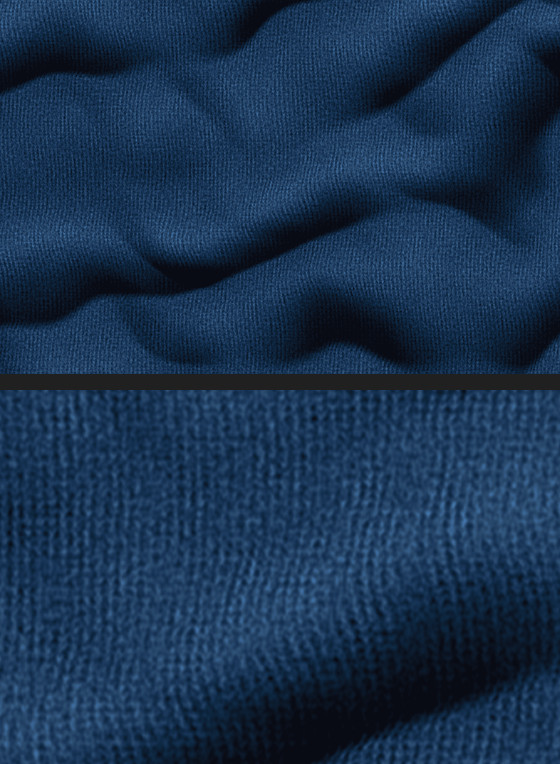
Top, the full canvas; bottom, a detail of the centre.
Reproduce this texture procedurally as a WebGL 2 fragment shader.

```glsl
#version 300 es
precision highp float;

uniform vec2 u_resolution;
out vec4 fragColor;

const float TAU = 6.2831853;

// Folds
const float FOLD_COUNT = 3.3;       // large folds per canvas height
const float CREASE_COUNT = 4.2;     // small crossing creases per canvas height
const float WARP_AMOUNT = 0.15;
const float ARCH_HEIGHT = 0.44;     // turns the lower right folds downward
const float SHADOW_DEPTH = 0.70;
const float CREASE_DEPTH = 0.40;
const float CREST_LIGHT = 0.20;
const float BASE_TONE = 0.685;
const float MOTTLE = 0.08;          // soft unevenness between the folds

// Knit
const float RIB_COUNT = 92.0;       // ribs per canvas height
const float STITCH_COUNT = 116.0;   // stitches per canvas height
const float RIB_CONTRAST = 0.15;
const float STITCH_CONTRAST = 0.055;
const float GRAIN_CONTRAST = 0.42;
const float RIB_SHEAR = 0.013;      // sideways pull of the ribs over folds

// Dye colours from deepest shadow to lit crest
const vec3 DYE[6] = vec3[6](
    vec3(0.035, 0.045, 0.08), vec3(0.045, 0.10, 0.17),
    vec3(0.05, 0.15, 0.25), vec3(0.08, 0.19, 0.32),
    vec3(0.12, 0.24, 0.38), vec3(0.17, 0.30, 0.44));

vec2 gradientAt(vec2 cell) {
    float h = fract(sin(dot(cell, vec2(127.1, 311.7))) * 43758.55);
    return vec2(cos(TAU * h), sin(TAU * h));
}

float gradientNoise(vec2 p) {
    vec2 i = floor(p), f = p - i;
    vec2 w = f * f * f * (f * (f * 6.0 - 15.0) + 10.0);
    float a = dot(gradientAt(i), f);
    float b = dot(gradientAt(i + vec2(1, 0)), f - vec2(1, 0));
    float c = dot(gradientAt(i + vec2(0, 1)), f - vec2(0, 1));
    float d = dot(gradientAt(i + vec2(1, 1)), f - vec2(1, 1));
    return mix(mix(a, b, w.x), mix(c, d, w.x), w.y);
}

// One family of folds: x is the shadow below each crest, y the lit crest.
// Both vanish at the cell borders, so strength may differ from fold to fold.
vec2 foldProfile(float across, float along, float threshold) {
    float id = floor(across), f = across - id;
    float n = gradientNoise(vec2(along, id * 3.7 + 0.45));
    float strength = smoothstep(threshold, threshold + 0.55, n);
    float edge = mix(0.34, 0.09, strength);
    float shadow = smoothstep(0.0, edge, f) * (1.0 - smoothstep(0.08, 0.68, f));
    float crest = smoothstep(0.3, 0.66, f) * (1.0 - smoothstep(0.66, 1.0, f));
    return vec2(shadow * strength, crest * (0.4 + 0.6 * strength));
}

vec3 dyeColour(float tone) {
    vec3 colour = DYE[0];
    for (int i = 1; i < 6; i++)
        colour = mix(colour, DYE[i], clamp(tone * 5.0 - float(i - 1), 0.0, 1.0));
    return colour * (1.0 + 1.2 * max(tone - 1.0, 0.0));
}

void main() {
    vec2 p = gl_FragCoord.xy / u_resolution.y;

    // Large folds: flat at the left, climbing to the right, arching low down
    float warp = WARP_AMOUNT * gradientNoise(p * 1.9 + 3.3)
               + 0.35 * WARP_AMOUNT * gradientNoise(p * 4.3 + 8.6);
    float arch = ARCH_HEIGHT * smoothstep(0.8, 1.45, p.x) * (1.0 - smoothstep(0.0, 1.0, p.y));
    float across = p.y - 0.15 * p.x - 0.2 * p.x * p.x + arch + warp;
    vec2 folds = foldProfile(across * FOLD_COUNT - 0.3, p.x * 1.9 + 0.4, -0.36);

    // Small creases running down to the right
    float crossing = p.y + 0.45 * p.x + 1.3 * warp;
    vec2 creases = foldProfile(crossing * CREASE_COUNT, p.x * 2.8 + 5.2, -0.14);

    float mottle = gradientNoise(p * 7.0 + 31.0) + 0.7 * gradientNoise(p * 17.0 + 52.0);
    float light = BASE_TONE + 0.2 * gradientNoise(p * 2.3 + 14.0) + MOTTLE * mottle
                - SHADOW_DEPTH * folds.x - CREASE_DEPTH * creases.x
                + CREST_LIGHT * folds.y + 0.35 * CREST_LIGHT * creases.y;

    // Ribs stay near vertical, follow the relief and wander a little
    float pull = RIB_SHEAR * (folds.y - folds.x + 0.4 * creases.y)
               + 0.008 * gradientNoise(p * 3.0 + 21.0)
               + 0.0015 * gradientNoise(p * 38.0);
    float rib = (p.x + pull) * RIB_COUNT;
    float ribFade = 1.0 - smoothstep(0.35, 0.8, fwidth(rib));
    float ridge = cos(TAU * rib) * ribFade;
    float chevron = abs(fract(rib) - 0.5);
    float stitch = cos(TAU * (p.y * STITCH_COUNT + chevron)) * ribFade;

    // Uneven yarn and fibre grain
    float yarn = 1.0 + 1.2 * gradientNoise(p * vec2(26.0, 19.0) + 70.0);
    float grain = gradientNoise(p * vec2(223.0, 177.0))
                + 0.7 * gradientNoise(p * vec2(107.0, 121.0) + 40.0);

    float knit = yarn * (RIB_CONTRAST * ridge + STITCH_CONTRAST * stitch)
               + GRAIN_CONTRAST * grain;
    float tone = light + knit * mix(0.35, 1.0, smoothstep(0.0, 0.65, light));

    fragColor = vec4(dyeColour(max(tone, 0.0)), 1.0);
}
```
